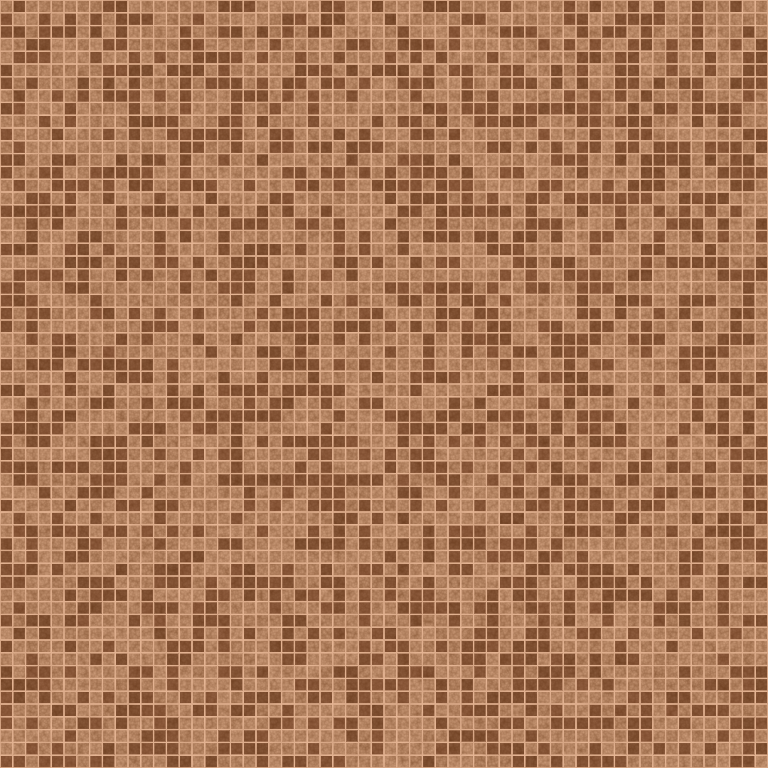
Give the GLSL for this texture, as a Shadertoy shader.

```glsl
float hash(vec2 p) {
    vec3 q = fract(vec3(p.xyx) * 0.1031);
    q += dot(q, q.yzx + 33.33);
    return fract((q.x + q.y) * q.z);
}

// Cellular noise: distance to the nearest scattered point
float cellular(vec2 p) {
    vec2 cell = floor(p);
    float nearest = 2.0;
    for (int y = -1; y <= 1; y++) {
        for (int x = -1; x <= 1; x++) {
            vec2 id = cell + vec2(x, y);
            vec2 point = id + vec2(hash(id), hash(id + 71.7));
            nearest = min(nearest, distance(p, point));
        }
    }
    return nearest;
}

void mainImage(out vec4 fragColor, in vec2 fragCoord) {
    const float TILES = 60.0;
    vec2 p = fragCoord / iResolution.y * TILES;
    float pixel = TILES / iResolution.y;
    vec2 id = floor(p);
    vec2 local = fract(p);

    // Random choice of dark or light stone, with a slight tone shift
    float isDark = step(hash(id + 13.0), 0.42);
    float tone = hash(id + 157.0) - 0.5;
    vec3 lightStone = vec3(0.685, 0.495, 0.362) + 0.055 * tone;
    vec3 darkStone = vec3(0.505, 0.315, 0.195) + vec3(0.05, 0.035, 0.035) * tone;
    vec3 color = mix(lightStone, darkStone, isDark);

    // Mottled veins and fine grain, stronger on the light stone
    float veins = cellular(p * 2.3 + 9.0 * hash(id)) - 0.45;
    float grain = cellular(p * 5.0 + 40.0) - 0.45;
    color -= (0.11 * veins + 0.09 * grain) * mix(1.0, 0.5, isDark);

    // Pale grout, a little uneven in brightness along the joints
    vec2 edge = min(local, 1.0 - local);
    float aa = max(0.5 * pixel, 0.02);
    vec2 joint = 1.0 - smoothstep(0.06 - aa, 0.06 + aa, edge);
    float grout = max(joint.x, joint.y);
    float wear = sin(p.x * 1.7 + 2.0 * sin(p.y * 0.9)) * sin(p.y * 2.1 + sin(p.x * 0.6));
    vec3 groutColor = vec3(0.87, 0.68, 0.55) + 0.03 * wear;
    color = mix(color, groutColor, grout);

    fragColor = vec4(color, 1.0);
}
```
